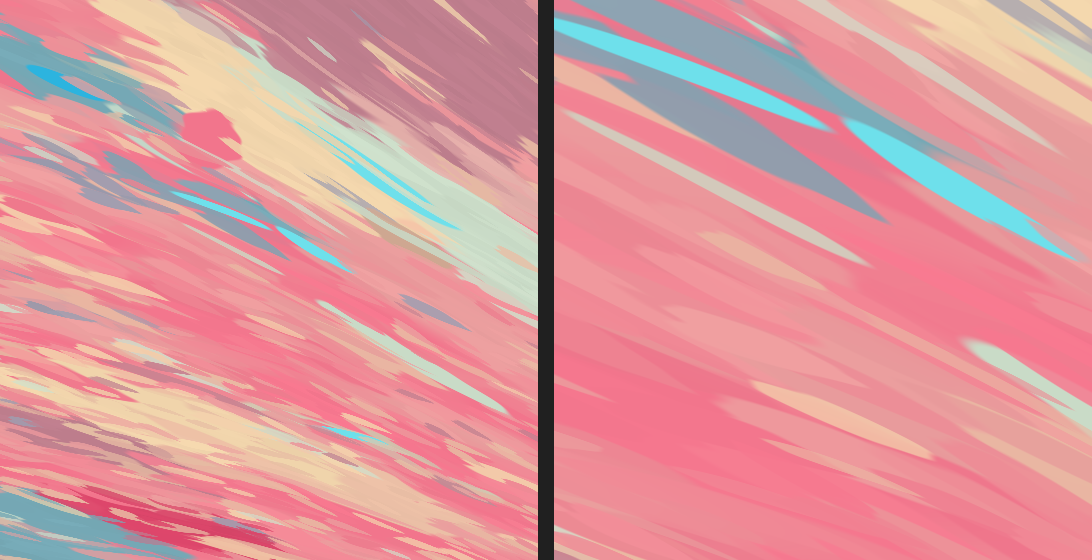
Left: the whole. Right: its middle third, enlarged.
Reproduce this background procedurally as a Shadertoy shader.

```glsl
const vec3 PINK = vec3(0.95, 0.46, 0.55);
const vec3 SALMON = vec3(0.92, 0.62, 0.62);
const vec3 PEACH = vec3(0.92, 0.75, 0.65);
const vec3 CREAM = vec3(0.94, 0.83, 0.67);
const vec3 TAN = vec3(0.85, 0.69, 0.60);
const vec3 MAUVE = vec3(0.74, 0.49, 0.55);
const vec3 MINT = vec3(0.79, 0.86, 0.78);
const vec3 TEAL = vec3(0.46, 0.66, 0.71);
const vec3 SLATE = vec3(0.60, 0.60, 0.67);
const vec3 CYAN = vec3(0.43, 0.88, 0.92);
const vec3 CRIMSON = vec3(0.85, 0.27, 0.41);

float hash(vec2 cell, float seed) {
    return fract(sin(dot(cell, vec2(127.1, 311.7)) + seed * 74.7) * 43758.5);
}

// Coordinates along and across the sweep: flat at lower left, steep at upper right
vec2 flow(vec2 p) {
    vec2 w = vec2(0.883 * p.x - 0.469 * p.y, 0.469 * p.x + 0.883 * p.y);
    w.y += 0.18 * (w.y - 0.6) * w.x;
    w.y += 0.25 * (w.y - 0.85) * w.x + 0.14 * min(w.x, 0.0) * w.x;
    w.y += 0.003 * sin(8.0 * w.x + 5.0 * w.y) + 0.0015 * sin(21.0 * w.x - 13.0 * w.y);
    return w;
}

// Frayed elliptical area of paint
vec3 patchOf(vec3 base, vec2 w, vec2 centre, vec2 radius, vec3 colour) {
    vec2 d = (w - centre) / radius;
    float fray = 0.1 * sin(w.y * 95.0 + 11.0 * w.x) + 0.06 * sin(w.y * 210.0 - 27.0 * w.x);
    return mix(base, colour, 1.0 - smoothstep(0.89, 1.03, length(d) + fray));
}

// Broad colour areas, painted from back to front
vec3 underpainting(vec2 w) {
    float warmth = 0.38 + 0.4 * sin(w.y * 31.0 + 5.0 * w.x) + 0.35 * sin(w.y * 57.0 - 8.0 * w.x);
    warmth += 0.5 * smoothstep(0.1, 0.5, w.x) * smoothstep(0.6, 0.8, w.y);
    vec3 c = mix(PINK, SALMON, clamp(warmth, 0.0, 1.0));
    c = patchOf(c, w, vec2(0.38, 0.99), vec2(0.62, 0.085), MINT);
    c = patchOf(c, w, vec2(0.62, 0.925), vec2(0.26, 0.06), MINT);
    c = patchOf(c, w, vec2(0.38, 1.07), vec2(0.34, 0.05), mix(SALMON, MINT, 0.25));
    c = patchOf(c, w, vec2(-0.1, 1.27), vec2(0.75, 0.265), MAUVE);
    c = patchOf(c, w, vec2(-0.15, 0.965), vec2(0.22, 0.03), CREAM);
    c = patchOf(c, w, vec2(0.1, 0.902), vec2(0.28, 0.07), CREAM);
    c = patchOf(c, w, vec2(0.37, 0.867), vec2(0.09, 0.028), TAN * 0.95);
    c = patchOf(c, w, vec2(-0.27, 0.83), vec2(0.21, 0.04), TEAL);
    c = patchOf(c, w, vec2(-0.02, 0.735), vec2(0.22, 0.016), mix(SLATE, TEAL, 0.4));
    c = patchOf(c, w, vec2(0.18, 0.773), vec2(0.15, 0.014), TEAL);
    c = patchOf(c, w, vec2(-0.25, 0.692), vec2(0.25, 0.02), SLATE);
    c = patchOf(c, w, vec2(-0.13, 0.476), vec2(0.22, 0.016), SLATE);
    c = patchOf(c, w, vec2(0.48, 0.338), vec2(0.24, 0.055), PEACH);
    c = patchOf(c, w, vec2(0.58, 0.438), vec2(0.17, 0.02), mix(MINT, TAN, 0.5));
    c = patchOf(c, w, vec2(0.0, 0.265), vec2(0.24, 0.04), MAUVE);
    c = patchOf(c, w, vec2(0.15, 0.34), vec2(0.33, 0.057), CREAM);
    c = patchOf(c, w, vec2(0.02, 0.07), vec2(0.27, 0.075), TEAL);
    return patchOf(c, w, vec2(0.28, 0.148), vec2(0.2, 0.045), CRIMSON);
}

// Bright and pale touches laid over the broad strokes
vec3 highlights(vec3 c, vec2 w) {
    c = patchOf(c, w, vec2(0.27, 0.946), vec2(0.19, 0.021), CYAN);
    c = patchOf(c, w, vec2(-0.02, 0.838), vec2(0.058, 0.056), PINK);
    c = patchOf(c, w, vec2(-0.29, 0.817), vec2(0.075, 0.011), CYAN * vec3(0.4, 0.8, 0.95));
    c = patchOf(c, w, vec2(0.06, 0.735 + 0.1 * (w.x - 0.06)), vec2(0.1, 0.007), CYAN);
    c = patchOf(c, w, vec2(0.24, 0.753), vec2(0.08, 0.009), CYAN);
    c = patchOf(c, w, vec2(0.44, 0.437 + 0.2 * (w.x - 0.44)), vec2(0.07, 0.008), CYAN);
    c = patchOf(c, w, vec2(0.1, 0.681), vec2(0.1, 0.006), mix(MINT, SALMON, 0.3));
    return patchOf(c, w, vec2(0.48, 0.648 - 0.08 * (w.x - 0.48)), vec2(0.2, 0.016), MINT);
}

vec3 accent(float pick) {
    vec3 c = mix(PEACH, SALMON, step(0.38, pick));
    c = mix(c, CREAM, step(0.60, pick));
    c = mix(c, MAUVE, step(0.80, pick));
    c = mix(c, MINT, step(0.89, pick));
    return mix(c, SLATE, step(0.96, pick));
}

// One layer of tapered strokes, each tinted by the paint beneath its centre
vec3 strokes(vec3 c, vec2 w, vec2 size, float seed, float density, float accents) {
    vec2 home = floor(w / size);
    for (int j = -1; j <= 1; j++)
    for (int i = -1; i <= 1; i++) {
        vec2 cell = home + vec2(i, j);
        if (hash(cell, seed) > density) continue;
        vec2 jitter = vec2(hash(cell, seed + 1.0), hash(cell, seed + 2.0));
        vec2 centre = (cell + 0.2 + 0.6 * jitter) * size;
        vec2 d = (w - centre) / size;
        d.y += d.x * (hash(cell, seed + 3.0) - 0.5) * 0.9;
        d.x += 0.07 * sin(d.y * 11.0 + 6.0 * jitter.x) + 0.03 * sin(d.y * 23.0);
        vec2 radius = mix(vec2(0.5, 0.2), vec2(0.9, 0.5), jitter.yx);
        radius.y *= 1.0 - 0.45 * d.x;
        float cover = 1.0 - smoothstep(0.86, 1.0, length(d / radius));
        if (cover <= 0.0) continue;
        vec3 tint = underpainting(centre + (jitter.yx - 0.5) * size * 1.2);
        float pick = hash(cell, seed + 4.0);
        float calm = smoothstep(0.78, 0.95, centre.y);
        if (hash(cell, seed + 5.0) < accents * (1.0 - 0.7 * calm)) tint = mix(tint, accent(pick), 0.85);
        tint *= 0.98 + 0.05 * pick;
        c = mix(c, tint, cover * mix(0.65, 1.0, jitter.x));
    }
    return c;
}

void mainImage(out vec4 fragColor, in vec2 fragCoord) {
    vec2 w = flow(fragCoord / iResolution.y);
    vec3 c = underpainting(w);
    c = strokes(c, w, vec2(0.24, 0.055), 1.0, 0.75, 0.22);
    c = strokes(c, w, vec2(0.16, 0.032), 11.0, 0.65, 0.28);
    c = highlights(c, w);
    // Long thin streaks, then small dabs that gather toward the lower edge
    c = strokes(c, w, vec2(0.26, 0.02), 53.0, 0.22, 0.35);
    c = strokes(c, w, vec2(0.10, 0.022), 23.0, 0.35, 0.4);
    float low = 1.0 - smoothstep(0.3, 0.65, w.y);
    c = strokes(c, w, vec2(0.06, 0.015), 37.0, 0.13 + 0.37 * low, 0.5);
    fragColor = vec4(clamp(c, 0.0, 1.0), 1.0);
}
```
